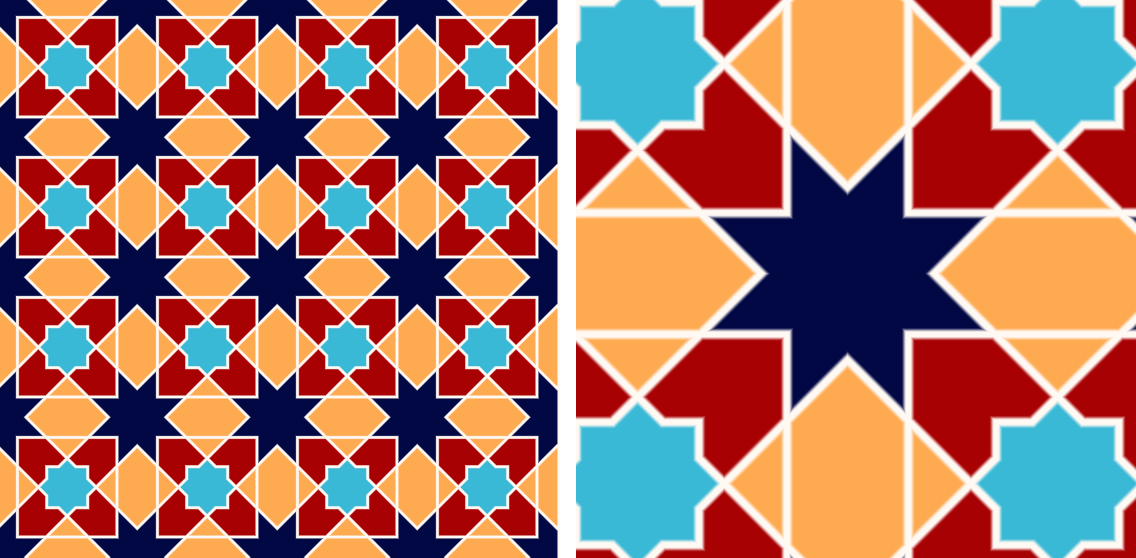
Left: the whole. Right: its middle third, enlarged.
A Shadertoy shader for this pattern:

```glsl
// Geometric tile of squares, diamonds and eight-pointed stars with pale outlines.
// Each repeat is folded about its centre; distance functions give flat fills,
// and the same distances are reused for the line work.

#define REPEATS 4.0                     // repeats across the canvas width
#define CENTRE vec2(0.480, 0.480)       // first centre from top left, in repeats
#define STAR_HALF 0.1464                // half side of the star's two squares
#define SQUARE_HALF 0.3555              // half side of the red square
#define DIAMOND_RADIUS 0.2945           // centre to tip of a diamond
#define LINE_WIDTH 0.0210
#define RIGHT_MARGIN 0.0045             // pale strip, as a share of the width
#define ORANGE vec3(0.995, 0.665, 0.315)
#define RED vec3(0.660, 0.005, 0.010)
#define NAVY vec3(0.005, 0.030, 0.265)
#define CYAN vec3(0.225, 0.725, 0.835)
#define PALE vec3(1.000, 0.975, 0.955)

float squareDistance(vec2 p, float halfSide) {
    return max(abs(p.x), abs(p.y)) - halfSide;
}

float diamondDistance(vec2 p, float radius) {
    return (abs(p.x) + abs(p.y) - radius) * sqrt(0.5);
}

// Union of an upright square and the same square turned by 45 degrees
float starDistance(vec2 p, float halfSide) {
    return min(squareDistance(p, halfSide),
               diamondDistance(p, halfSide * sqrt(2.0)));
}

float coverage(float distanceToEdge, float softness) {
    return 1.0 - smoothstep(-softness, softness, distanceToEdge);
}

void mainImage(out vec4 fragColor, in vec2 fragCoord) {
    // Measure from the top left, one unit per repeat
    vec2 fromTop = vec2(fragCoord.x, iResolution.y - fragCoord.y);
    vec2 grid = fromTop / iResolution.x * REPEATS;
    float softness = max(0.75 * REPEATS / iResolution.x, 0.006);

    // Fold the repeat into one quadrant
    vec2 p = abs(fract(grid - CENTRE + 0.5) - 0.5);

    float square = squareDistance(p, SQUARE_HALF);
    float star = starDistance(p, STAR_HALF);
    float diamond = min(diamondDistance(p - vec2(0.5, 0.0), DIAMOND_RADIUS),
                        diamondDistance(p - vec2(0.0, 0.5), DIAMOND_RADIUS));

    // Flat fills
    vec3 color = mix(NAVY, RED, coverage(square, softness));
    color = mix(color, ORANGE, coverage(diamond, softness));
    color = mix(color, CYAN, coverage(star, softness));

    // Outlines and the strip along the right edge
    float outline = min(abs(square), min(abs(star), abs(diamond)));
    color = mix(color, PALE, coverage(outline - 0.5 * LINE_WIDTH, softness));
    float margin = REPEATS * (1.0 - RIGHT_MARGIN) - grid.x;
    color = mix(color, PALE, coverage(margin, softness));

    fragColor = vec4(color, 1.0);
}
```
